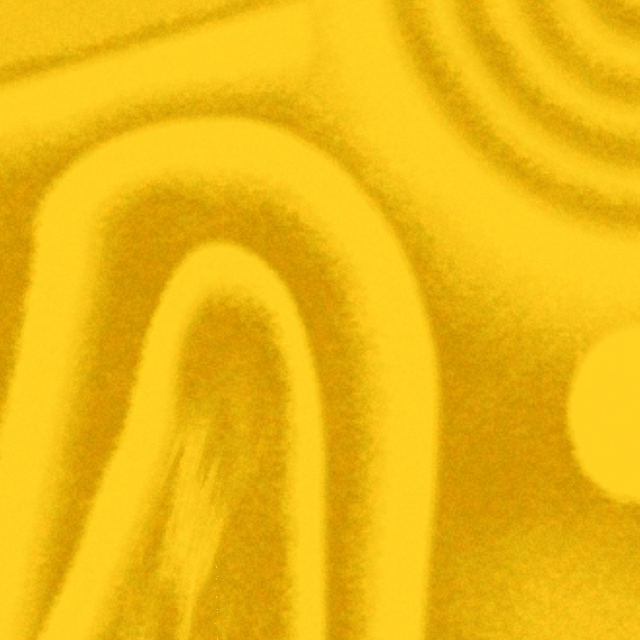
This texture is drawn by a Shadertoy shader. Its source:

```glsl
// Soft golden folds: two nested arches over a rippled backdrop with a pale disc.
// Each fold is a distance field with a crisp outer rim and a slow inner fade;
// one height value, roughened by value noise, is mapped onto a yellow ramp.

float hash(vec2 p) {
    vec3 q = fract(vec3(p.xyx) * 0.1031);
    q += dot(q, q.yzx + 33.33);
    return fract((q.x + q.y) * q.z);
}

float noise(vec2 p) {
    vec2 cell = floor(p), f = fract(p);
    f = f * f * (3.0 - 2.0 * f);
    float low = mix(hash(cell), hash(cell + vec2(1, 0)), f.x);
    float high = mix(hash(cell + vec2(0, 1)), hash(cell + vec2(1, 1)), f.x);
    return mix(low, high, f.y);
}

float fbm(vec2 p) {
    float sum = 0.0, gain = 0.5;
    for (int i = 0; i < 4; i++) {
        sum += gain * noise(p);
        p = mat2(1.6, 1.2, -1.2, 1.6) * p + 7.3;
        gain *= 0.5;
    }
    return sum;
}

// Signed distance to an open-footed arch; side = (width, cap height, flare, flare start)
float archDistance(vec2 p, vec2 apex, vec4 left, vec4 right) {
    vec4 side = p.x < apex.x ? left : right;
    float below = apex.y - p.y - side.w;
    float width = side.x + side.z * 0.5 * (below + sqrt(below * below + 0.003));
    vec2 size = vec2(width, side.y);
    vec2 q = vec2(abs(p.x - apex.x), max(p.y - apex.y + side.y, 0.0)) / size;
    float len = max(length(q), 0.001);
    return (len - 1.0) * length(q * size) / len;
}

float inside(float d, float softness) {
    return 1.0 - smoothstep(-softness, softness, d);
}

// Bright rim that sinks into shade at the given depth
float foldHeight(float d, float depth) {
    return 1.0 - smoothstep(0.55 * depth, 1.35 * depth, -d);
}

float band(float d, float width) {
    return exp(-d * d / (width * width));
}

// Concentric ripples around the upper right corner and a broad ridge at left
float backdropHeight(vec2 p) {
    vec2 r = pow(abs(p - vec2(1.0, 1.03)), vec2(1.7));
    float radius = pow(r.x + r.y, 1.0 / 1.7);
    float ripple = 0.5 - 0.5 * cos(6.2832 * (0.37 - radius) / 0.1);
    float slope = smoothstep(0.355, 0.425, radius) * (1.0 - smoothstep(0.45, 0.7, radius));
    float height = radius < 0.37 ? 0.2 + 0.7 * ripple : max(slope, 0.2 * band(radius - 0.37, 0.02));

    float ridge = p.y - (0.835 + 0.3 * p.x - 0.15 * p.x * p.x);
    float ridgeHeight = 1.0 - smoothstep(0.02, 0.14, -ridge);
    float crease = p.y - (0.878 + 0.3 * p.x);
    ridgeHeight *= 1.0 - 0.75 * band(crease, 0.018);
    ridgeHeight *= 1.0 - 0.3 * smoothstep(0.0, 0.03, crease);
    height = max(height, ridgeHeight * (1.0 - smoothstep(0.45, 0.62, p.x)));

    float floorGlow = (1.0 - smoothstep(0.02, 0.27, p.y)) * smoothstep(0.64, 0.86, p.x);
    return max(height, 0.6 * floorGlow);
}

// Fibres that bend through the core of the inner arch
float coreHeight(vec2 p) {
    float bend = p.x - 0.35 * p.y * p.y - 0.12 * p.y;
    float fibres = fbm(vec2(bend * 42.0, p.y * 6.0));
    float area = band(p.x - 0.3, 0.1) * (1.0 - smoothstep(0.28, 0.42, p.y));
    float glint = band(p.x - 0.375, 0.022) * band(p.y - 0.35, 0.06);
    return area * (0.12 + 1.1 * smoothstep(0.35, 0.75, fibres) * 0.7) + 0.3 * glint;
}

vec3 goldRamp(float h) {
    vec3 shade = mix(vec3(0.83, 0.59, 0.005), vec3(0.89, 0.685, 0.03), smoothstep(0.0, 0.42, h));
    vec3 lit = mix(shade, vec3(0.97, 0.765, 0.085), smoothstep(0.35, 0.72, h));
    return mix(lit, vec3(1.0, 0.82, 0.13), smoothstep(0.7, 1.0, h));
}

void mainImage(out vec4 fragColor, in vec2 fragCoord) {
    vec2 p = fragCoord / iResolution.xy;
    float cloud = fbm(p * 9.0) - 0.47;
    float fuzz = fbm(p * vec2(95.0, 120.0)) - 0.47;
    vec2 w = p + 0.012 * cloud + 0.008 * fuzz;

    float outer = archDistance(w, vec2(0.345, 0.818),
        vec4(0.285, 0.18, 0.2, 0.2), vec4(0.341, 0.47, -0.07, 0.5));
    float inner = archDistance(w, vec2(0.34, 0.622),
        vec4(0.128, 0.32, 0.4, 0.25), vec4(0.168, 0.34, 0.0, 0.0));
    float disc = (length((w - vec2(1.003, 0.355)) / vec2(0.117, 0.138)) - 1.0) * 0.12;

    // Stack from back to front
    float height = backdropHeight(w) * mix(0.3, 1.0, smoothstep(-0.01, 0.075, outer));
    height = mix(height, 1.0, inside(disc, 0.011));
    height = mix(height, foldHeight(outer, 0.11), inside(outer, 0.014));
    float innerDepth = mix(0.095, 0.058, smoothstep(0.34, 0.45, p.x));
    float innerHeight = max(foldHeight(inner, innerDepth), coreHeight(w));
    height = mix(height, innerHeight, inside(inner, 0.013));

    // Plush grain, strongest in the shade
    float shadeAmount = 1.0 - 0.65 * smoothstep(0.4, 1.0, height);
    shadeAmount *= 1.0 - 0.7 * inside(disc, 0.01);
    float grain = noise(p * 330.0) - 0.5;
    height = 0.08 + 0.9 * height + shadeAmount * (0.3 * cloud + 0.4 * fuzz);
    vec3 color = goldRamp(clamp(height, 0.0, 1.0));
    color += shadeAmount * grain * vec3(0.055, 0.06, 0.03);
    color.r -= 0.05 * shadeAmount * (noise(p * 70.0 + 11.0) - 0.5);
    fragColor = vec4(clamp(color, 0.0, 1.0), 1.0);
}
```
